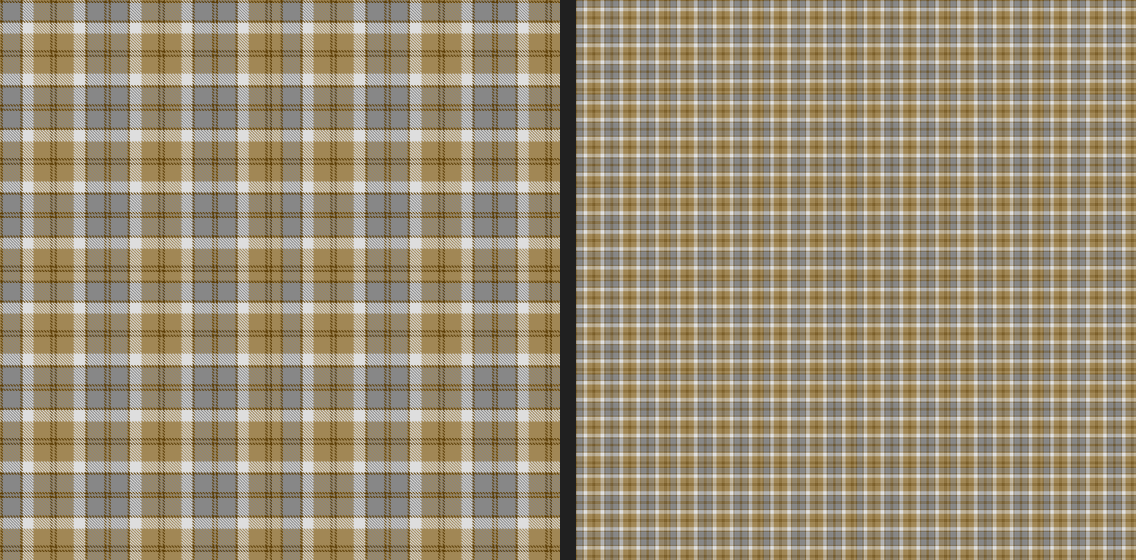
Left: one tile. Right: repeated 3 by 3.
Give the GLSL for this pattern, as a WebGL 2 fragment shader.

```glsl
#version 300 es
precision highp float;
// Twill-woven tartan in gold, grey and white with dark brown lines, two setts across and down.

uniform vec2 u_resolution;
out vec4 fragColor;

// Yarn colour of one thread; the sett is 384 threads long.
vec3 yarn(float thread) {
  vec3 gold = vec3(0.63, 0.53, 0.335);
  vec3 grey = vec3(0.53);
  vec3 white = vec3(0.87);
  vec3 brown = vec3(0.36, 0.24, 0.02);

  // Gold and grey bands alternate, and the sett ends part way through a gold band.
  float along = mod(thread - 1.0, 384.0) + 1.0;
  float fromGold = abs(mod(along, 147.5) - 73.75);
  float fromGrey = 73.75 - fromGold;

  vec3 colour = fromGold < 27.5 ? gold : fromGold < 43.0 ? white : grey;

  // Brown pairs in the middle of each band, and a brown edge beside the grey.
  float pairLine = abs(min(fromGold, fromGrey) - 2.9);
  float edgeLine = abs(fromGold - 44.5);
  return min(pairLine, edgeLine) < 1.5 ? brown : colour;
}

// Two-over-two twill: diagonal steps choose the warp or the weft thread.
vec3 weave(vec2 uv) {
  vec2 thread = floor(uv * 768.0);
  bool warpOnTop = mod(thread.x + thread.y, 4.0) < 2.0;
  return yarn(warpOnTop ? thread.x + 0.5 : 767.5 - thread.y);
}

void main() {
  // Average a grid of samples in each pixel to smooth the fine threads.
  const int GRID = 6;
  vec2 corner = floor(gl_FragCoord.xy);
  vec3 sum = vec3(0.0);
  for (int j = 0; j < GRID; j++) {
    for (int i = 0; i < GRID; i++) {
      vec2 offset = (vec2(i, j) + 0.5) / float(GRID);
      sum += weave((corner + offset) / u_resolution);
    }
  }
  fragColor = vec4(sum / float(GRID * GRID), 1.0);
}
```
